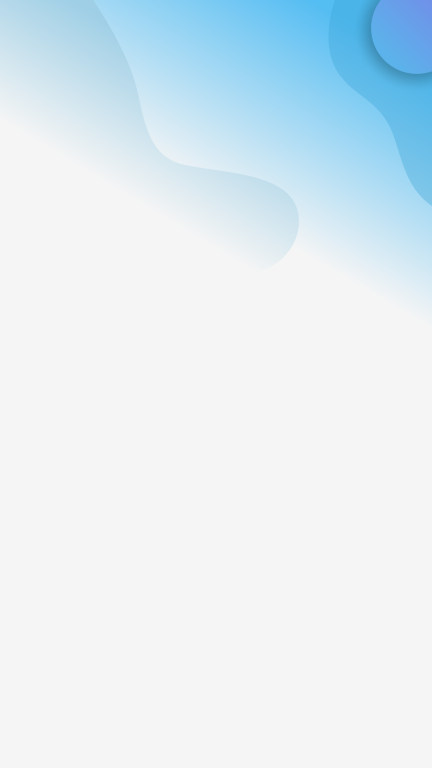
A WebGL 1 fragment shader for this background:

```glsl
precision highp float;
// Pale background with blue gradient waves and a small shaded disc in the top right corner.
uniform vec2 u_resolution;

vec2 bezier(vec2 a, vec2 b, vec2 c, vec2 d, float t) {
  float s = 1.0 - t;
  return s * s * s * a + 3.0 * s * t * (s * b + t * c) + t * t * t * d;
}

// Signed distance to a cubic curve, kept only if nearer than the one given.
// Positive lies to the left of a curve that runs down the canvas.
float nearer(float nearest, vec2 p, vec2 a, vec2 b, vec2 c, vec2 d) {
  vec2 from = a;
  for (int i = 1; i <= 20; i++) {
    vec2 to = bezier(a, b, c, d, float(i) / 20.0);
    vec2 edge = to - from;
    vec2 offset = p - from;
    float along = clamp(dot(offset, edge) / dot(edge, edge), 0.0, 1.0);
    float dist = length(offset - edge * along);
    float side = edge.x * offset.y - edge.y * offset.x;
    if (dist < abs(nearest)) nearest = side < 0.0 ? -dist : dist;
    from = to;
  }
  return nearest;
}

// Wave that hangs from the top left and ends in a rounded lobe
float lobeDistance(vec2 p) {
  float d = 1000.0;
  d = nearer(d, p, vec2(21.3, -0.5), vec2(27.3, 8.8), vec2(30.8, 15.7), vec2(32.2, 22.9));
  d = nearer(d, p, vec2(32.2, 22.9), vec2(34.0, 31.3), vec2(35.9, 37.3), vec2(44.0, 38.4));
  d = nearer(d, p, vec2(44.0, 38.4), vec2(53.7, 40.3), vec2(69.2, 40.3), vec2(69.2, 51.2));
  return nearer(d, p, vec2(69.2, 51.2), vec2(69.2, 57.9), vec2(63.4, 63.0), vec2(56.7, 63.7));
}

// Wave along the right edge
float cornerDistance(vec2 p) {
  float d = 1000.0;
  d = nearer(d, p, vec2(78.0, -1.4), vec2(75.5, 5.1), vec2(74.8, 13.4), vec2(79.4, 18.3));
  d = nearer(d, p, vec2(79.4, 18.3), vec2(82.9, 22.7), vec2(88.4, 23.6), vec2(91.2, 31.7));
  return -nearer(d, p, vec2(91.2, 31.7), vec2(93.3, 37.7), vec2(94.4, 45.1), vec2(101.9, 48.8));
}

void main() {
  // Hundredths of the canvas width, measured down from the top left
  float unit = 100.0 / u_resolution.x;
  vec2 p = vec2(gl_FragCoord.x, u_resolution.y - gl_FragCoord.y) * unit;
  float soft = 0.7 * unit;

  // Slanted sky gradient
  vec3 paper = vec3(0.961);
  float sky = clamp((0.59 * p.x + 17.4 - p.y) / 60.0, 0.0, 1.0);
  vec3 color = mix(paper, vec3(0.33, 0.74, 0.95), sky);

  // Greyer lobe with its own fade
  float fade = clamp((0.6 * p.x + 27.8 - p.y) / 38.0, 0.0, 1.0);
  vec3 lobe = mix(paper, vec3(0.62, 0.81, 0.90), fade);
  color = mix(color, lobe, smoothstep(-soft, soft, lobeDistance(p)));

  // Translucent corner wave
  float corner = smoothstep(-soft, soft, cornerDistance(p));
  color = mix(color, vec3(0.22, 0.64, 0.84), 0.35 * corner);

  // Disc and its soft shadow
  vec2 q = p - vec2(96.5, 6.5);
  float shadow = 1.0 - smoothstep(-2.0, 4.0, length(q - vec2(-0.3, 0.5)) - 10.6);
  color *= 1.0 - 0.25 * shadow;
  float slope = clamp(0.5 + (q.x - q.y) / 26.0, 0.0, 1.0);
  vec3 disc = mix(vec3(0.36, 0.70, 0.92), vec3(0.45, 0.55, 0.91), slope);
  color = mix(color, disc, 1.0 - smoothstep(-soft, soft, length(q) - 10.6));

  gl_FragColor = vec4(color, 1.0);
}
```
